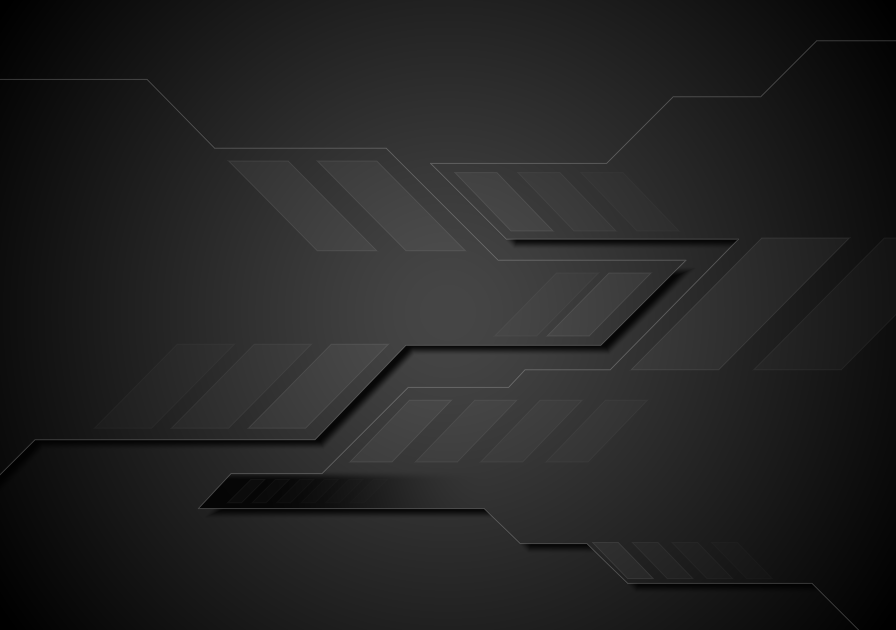
Give the GLSL for this background, as a Shadertoy shader.

```glsl
// Dark technical backdrop: two interlocking outlined panels with slanted stripes and soft shadows.

#define GRID vec2(768.0, 540.0)      // design units across the canvas
#define GLOW_CENTER vec2(384.0, 272.0)
#define GLOW_LEVEL 0.312
#define GLOW_RADIUS 465.0
#define GLOW_SOFTNESS 60.0
#define SHADOW_SHIFT vec2(7.0, -7.0)
#define SHADOW_DEPTH 0.88
#define OUTLINE 0.20
#define STRIPE_FILL 0.045
#define STRIPE_RIM 0.075

const vec2 LEFT_PANEL[11] = vec2[11](
    vec2(-40, 472), vec2(126, 472), vec2(184, 413), vec2(331, 413),
    vec2(427, 317), vec2(588, 317), vec2(515, 244), vec2(348, 244),
    vec2(270, 163), vec2(30, 163), vec2(-40, 93));

const vec2 RIGHT_PANEL[22] = vec2[22](
    vec2(800, 505), vec2(700, 505), vec2(652, 457), vec2(577, 457),
    vec2(520, 400), vec2(369, 400), vec2(434, 335), vec2(633, 335),
    vec2(523, 223), vec2(450, 223), vec2(436, 208), vec2(350, 208),
    vec2(276, 134), vec2(198, 134), vec2(170, 104), vec2(415, 104),
    vec2(446, 74), vec2(503, 74), vec2(538, 40), vec2(696, 40),
    vec2(776, -40), vec2(800, -40));

// Fold one polygon edge into field = (squared distance, inside sign)
void addEdge(vec2 p, vec2 a, vec2 b, inout vec2 field) {
    vec2 e = b - a, w = p - a;
    vec2 gap = w - e * clamp(dot(w, e) / dot(e, e), 0.0, 1.0);
    field.x = min(field.x, dot(gap, gap));
    bool crosses = (a.y > p.y) != (b.y > p.y);
    if (crosses && w.x < e.x * w.y / e.y) field.y = -field.y;
}

float leftPanel(vec2 p) {
    vec2 field = vec2(1e6, 1.0);
    for (int i = 0; i < 11; i++)
        addEdge(p, LEFT_PANEL[i], LEFT_PANEL[(i + 1) % 11], field);
    return field.y * sqrt(field.x);
}

float rightPanel(vec2 p) {
    vec2 field = vec2(1e6, 1.0);
    for (int i = 0; i < 22; i++)
        addEdge(p, RIGHT_PANEL[i], RIGHT_PANEL[(i + 1) % 22], field);
    return field.y * sqrt(field.x);
}

float coverage(float d, float px) {
    return clamp(0.5 - d / px, 0.0, 1.0);
}

float hairline(float d, float px) {
    return 1.0 - smoothstep(0.0, px, abs(d));
}

// Shadow cast by a panel, kept outside that panel
float castShadow(float shifted, float inside) {
    return (1.0 - smoothstep(-7.0, 2.0, shifted)) * (1.0 - inside);
}

// Row of parallelograms; base is the lower left corner of the first one
float stripes(vec2 p, vec2 base, vec2 size, float slant, float spacing,
              int count, float fade, float px) {
    float light = 0.0, strength = 1.0;
    float narrowing = size.y / length(vec2(size.y, slant));
    for (int i = 0; i < count; i++) {
        vec2 q = p - base - vec2(spacing * float(i), 0.0);
        q.x -= slant * q.y / size.y;
        vec2 side = abs(q - 0.5 * size) - 0.5 * size;
        float d = max(side.x * narrowing, side.y);
        light += strength * (STRIPE_FILL * coverage(d, px) + STRIPE_RIM * hairline(d, px));
        strength *= fade;
    }
    return light;
}

void mainImage(out vec4 fragColor, in vec2 fragCoord) {
    vec2 p = fragCoord / iResolution.xy * GRID;
    float px = GRID.y / iResolution.y;

    // Radial glow
    float reach = length(vec2(length(p - GLOW_CENTER), GLOW_SOFTNESS));
    float shade = GLOW_LEVEL * max(0.0, 1.0 - reach / GLOW_RADIUS);

    // Panel shadows
    float left = leftPanel(p), right = rightPanel(p);
    float inLeft = coverage(left, px), inRight = coverage(right, px);
    float shadow = max(castShadow(leftPanel(p - SHADOW_SHIFT), inLeft),
                       castShadow(rightPanel(p - SHADOW_SHIFT), inRight));
    shade *= 1.0 - SHADOW_DEPTH * shadow;

    // Dark lower bar, fading to the right
    float bar = inRight * smoothstep(102.0, 105.0, p.y) * (1.0 - smoothstep(128.0, 137.0, p.y));
    shade *= 1.0 - 0.85 * bar * (1.0 - smoothstep(220.0, 420.0, p.x));

    // Stripe groups, from top to bottom
    float light = stripes(p, vec2(272, 325), vec2(51, 77), -76.0, 76.0, 2, 1.0, px);
    light += stripes(p, vec2(438, 342), vec2(36, 50), -48.0, 54.0, 3, 0.55, px);
    light += stripes(p, vec2(469, 252), vec2(36, 54), 53.0, -45.0, 2, 0.45, px);
    light += stripes(p, vec2(541, 223), vec2(75, 113), 112.0, 105.0, 2, 0.6, px);
    light += stripes(p, vec2(213, 173), vec2(49, 72), 71.0, -66.0, 3, 0.6, px);
    light += stripes(p, vec2(300, 144), vec2(36, 53), 51.0, 56.0, 4, 0.75, px);
    light += 0.5 * stripes(p, vec2(195, 109), vec2(12, 20), 20.0, 21.0, 6, 0.75, px);
    light += stripes(p, vec2(538, 44), vec2(22, 31), -30.0, 34.0, 4, 0.6, px);
    shade = mix(shade, 1.0, light);

    // Panel outlines
    shade = mix(shade, 1.0, OUTLINE * max(hairline(left, px), hairline(right, px)));
    fragColor = vec4(vec3(shade), 1.0);
}
```
